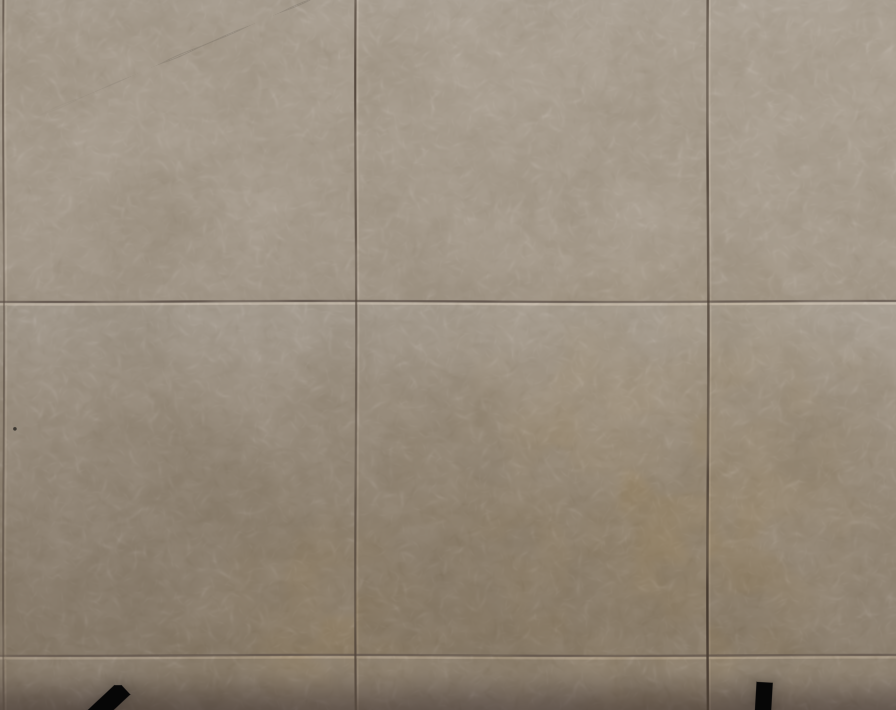
A WebGL 2 fragment shader for this texture:

```glsl
#version 300 es
precision highp float;

uniform vec2 u_resolution;
out vec4 outColor;

vec2 hash2(vec2 c) {
    vec3 h = fract(c.xyx * vec3(0.1031, 0.1030, 0.0973));
    h += dot(h, h.yzx + 33.33);
    return fract((h.xx + h.yz) * h.zy);
}

// Smooth cellular noise: random cell values blended by distance.
float mottle(vec2 p) {
    vec2 cell = floor(p);
    float sum = 0.0, weight = 0.0;
    for (int j = -1; j <= 1; j++)
    for (int i = -1; i <= 1; i++) {
        vec2 c = cell + vec2(i, j);
        vec2 d = p - c - hash2(c);
        float w = exp(-5.0 * dot(d, d));
        sum += w * hash2(c + 71.0).x;
        weight += w;
    }
    return sum / max(weight, 1e-4) - 0.5;
}

// Short feathery strokes, one per cell, each turned at random.
float fibres(vec2 p) {
    vec2 cell = floor(p);
    float sum = 0.0;
    for (int j = -1; j <= 1; j++)
    for (int i = -1; i <= 1; i++) {
        vec2 c = cell + vec2(i, j);
        vec2 h = hash2(c + 19.0);
        vec2 d = p - c - hash2(c);
        float a = 6.283 * h.x;
        d = mat2(cos(a), sin(a), -sin(a), cos(a)) * d;
        d.y += 0.25 * d.x * d.x;
        sum += (h.y - 0.35) * exp(-4.0 * d.x * d.x - 55.0 * d.y * d.y);
    }
    return sum;
}

float segment(vec2 p, vec2 a, vec2 b) {
    vec2 ab = b - a;
    return length(p - a - ab * clamp(dot(p - a, ab) / dot(ab, ab), 0.0, 1.0));
}

// Flat-ended bar from a to b.
float bar(vec2 p, vec2 a, vec2 b, float halfWidth) {
    vec2 dir = normalize(b - a);
    vec2 d = p - 0.5 * (a + b);
    d = abs(vec2(dot(d, dir), dot(d, vec2(-dir.y, dir.x))));
    d -= vec2(0.5 * length(b - a), halfWidth);
    return length(max(d, 0.0)) + min(max(d.x, d.y), 0.0);
}

float fill(float d) {
    float soft = 0.75 / u_resolution.y;
    return 1.0 - smoothstep(-soft, soft, d);
}

void main() {
    vec2 p = gl_FragCoord.xy / u_resolution.y;

    // Tile grid with slightly uneven joints
    vec2 tile = vec2(0.496, 0.4985);
    vec2 q = p - vec2(0.005, 0.077);
    q += 0.0007 * vec2(sin(p.y * 9.0), sin(p.x * 8.0 + 1.0));
    vec2 id = floor(q / tile);
    vec2 joint = floor(q / tile + 0.5);
    vec2 d = q - joint * tile;
    vec2 inTile = fract(q / tile);

    // Light falling off towards the floor
    float light = mix(0.15, 0.86, smoothstep(0.0, 0.85, p.y));
    light += 0.14 * (p.x - 0.63) + 0.06 * (hash2(id + 5.0).x - 0.5);
    light += 0.09 * (inTile.y - 0.5) * step(p.y, 0.575);
    vec3 color = mix(vec3(0.51, 0.46, 0.395), vec3(0.675, 0.635, 0.58), light);

    // Stone grain, offset so that no two tiles agree
    vec2 s = p + id * 3.7;
    float grain = 0.035 * mottle(s * 9.0) + 0.025 * mottle(s * 38.0)
                + 0.02 * mottle(s * vec2(85.0, 120.0));
    grain += 0.045 * fibres(s * 52.0) + 0.025 * fibres(s * 90.0 + 7.0);
    color += grain * vec3(0.9, 0.95, 1.1);

    // Ochre stains in the lower row, cool bloom under its upper edge
    float stain = exp(-14.0 * dot(p - vec2(0.93, 0.28), p - vec2(0.93, 0.28)))
                + 0.8 * exp(-60.0 * dot(p - vec2(0.44, 0.13), p - vec2(0.44, 0.13)));
    stain *= 0.75 + mottle(s * 24.0);
    color += stain * vec3(0.02, 0.004, -0.03);
    color += 0.018 * vec3(0.5, 0.8, 1.2) * smoothstep(0.7, 1.0, inTile.y) * step(0.0, id.y);

    // Shadow along the bottom
    color *= mix(vec3(0.70, 0.67, 0.69), vec3(1.0), smoothstep(-0.01, 0.065, p.y));

    // Hairline crack and small pit
    float crack = segment(p, vec2(0.05, 0.835), vec2(0.436, 1.0));
    crack += 0.0015 * sin(p.x * 55.0) * sin(p.x * 21.0);
    color *= 1.0 - 0.11 * fill(abs(crack) - 0.0007) * smoothstep(0.0, 0.3, p.x);
    color *= 1.0 - 0.6 * fill(length(p - vec2(0.021, 0.396)) - 0.0025);

    // Pale bevels beside dark, worn grout
    float wear = 0.85 + 0.6 * mottle(p * 14.0);
    vec2 bevel = vec2(fill(abs(d.x - 0.0032) - 0.0012), fill(abs(d.y + 0.0036) - 0.0016));
    color = mix(color, color * 1.17 + 0.015, max(bevel.x * 0.4, bevel.y * 0.85));
    vec2 grout = vec2(fill(abs(d.x) - 0.0013 - 0.0002 * joint.x), fill(abs(d.y) - 0.0015));
    grout *= clamp(wear * vec2(0.7 + 0.13 * joint.x, 0.7 + 0.15 * joint.y), 0.0, 1.0);
    color = mix(color, vec3(0.36, 0.31, 0.28), grout.y);
    color = mix(color, vec3(0.34, 0.29, 0.25) - 0.03 * joint.x, grout.x);

    // Black legs rising from the lower edge
    float legs = bar(p, vec2(0.115, -0.025), vec2(0.175, 0.031), 0.0125);
    legs = max(legs, p.y - 0.035);
    legs = min(legs, bar(p, vec2(1.073, -0.03), vec2(1.077, 0.039), 0.0115));
    color *= 1.0 - 0.12 * exp(-90.0 * max(legs, 0.0));
    color = mix(color, vec3(0.025, 0.023, 0.025), fill(legs));

    outColor = vec4(color, 1.0);
}
```
